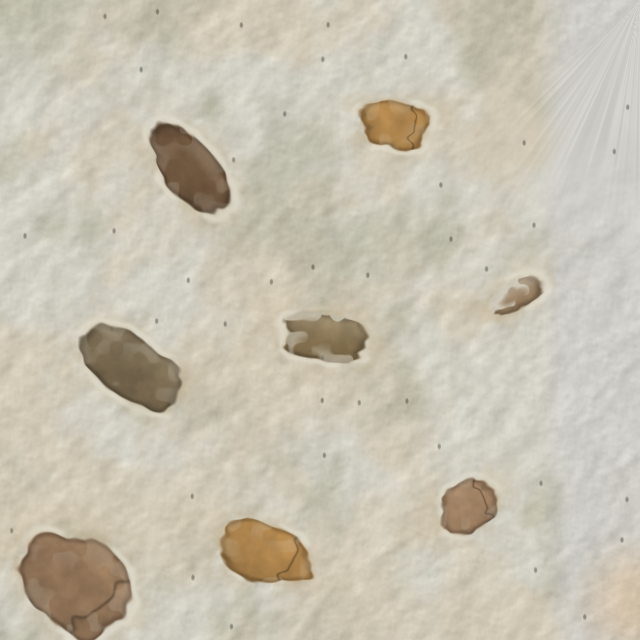
Reproduce this texture procedurally as a Shadertoy shader.

```glsl
// Weathered pale plaster with a sheared lattice of half-buried brown pebbles.
// Layered value noise tints and embosses the plaster; each pebble is a warped
// superellipse with a pale lip, a tan stain around it and partial plaster cover.

const vec3 PLASTER = vec3(0.820, 0.812, 0.766);
const vec3 CREAM   = vec3(0.820, 0.783, 0.705);
const vec3 SHADE   = vec3(0.725, 0.715, 0.640);
const vec3 PALE    = vec3(0.805, 0.803, 0.790);
const vec3 LIP     = vec3(0.880, 0.860, 0.800);
const vec3 STAIN   = vec3(0.740, 0.665, 0.530);
const vec3 BROWN   = vec3(0.430, 0.335, 0.245);
const vec3 OCHRE   = vec3(0.670, 0.510, 0.300);
const vec3 ROSE    = vec3(0.620, 0.500, 0.385);
const vec3 GREY    = vec3(0.470, 0.420, 0.320);

float hash(vec2 p) {
    vec3 q = fract(p.xyx * 0.1031);
    q += dot(q, q.yzx + 33.33);
    return fract((q.x + q.y) * q.z);
}

float noise(vec2 p) {
    vec2 i = floor(p), f = fract(p);
    f = f * f * (3.0 - 2.0 * f);
    float low = mix(hash(i), hash(i + vec2(1, 0)), f.x);
    float high = mix(hash(i + vec2(0, 1)), hash(i + vec2(1, 1)), f.x);
    return mix(low, high, f.y);
}

vec2 rotate(vec2 p, float a) {
    float c = cos(a), s = sin(a);
    return vec2(c * p.x + s * p.y, c * p.y - s * p.x);
}

float fbm(vec2 p) {
    float sum = 0.0, amp = 0.53;
    for (int i = 0; i < 4; i++) {
        sum += amp * noise(p);
        p = rotate(p, 0.6) * 2.03 + 17.3;
        amp *= 0.5;
    }
    return sum;
}

// Light minus shadow of a noise height field lit from the upper left
float emboss(vec2 p, float offset) {
    return fbm(p) - fbm(p + offset * vec2(-0.6, 0.8));
}

float band(float x, float center, float width) {
    float t = (x - center) / width;
    return exp(-t * t);
}

vec3 plaster(vec2 uv) {
    float warm = smoothstep(0.46, 0.66, fbm(uv * 5.0 + 41.0) + 0.07 * (0.5 - uv.y));
    float dull = smoothstep(0.50, 0.74, fbm(uv * 8.0 + 7.0));
    vec3 col = mix(PLASTER, CREAM, 0.9 * warm);
    col = mix(col, SHADE, 0.75 * dull);

    // Stained corners and the cooler strip on the right
    float topLeft = 1.0 - smoothstep(0.03, 0.17, length(uv - vec2(0.03, 1.0)));
    float lowRight = 1.0 - smoothstep(0.02, 0.13, length(uv - vec2(1.0, 0.06)));
    float edge = uv.x + 0.08 * (fbm(uv * 6.0) - 0.5);
    col = mix(col, PALE, 0.8 * smoothstep(0.84, 0.90, edge));
    col = mix(col, SHADE, 0.7 * topLeft);
    col = mix(col, vec3(0.82, 0.74, 0.63), 0.8 * lowRight);

    // Relief, giving way to fine streaks fanning from the top right corner
    vec2 ray = vec2(1.0) - uv;
    float angle = atan(ray.x, ray.y + 0.0001);
    float fan = (1.0 - smoothstep(0.15, 0.48, length(ray)))
              * (1.0 - smoothstep(0.65, 1.05, angle));
    float streak = noise(vec2(angle * 60.0, length(ray) * 5.0)) - 0.5;
    float relief = 0.16 * emboss(rotate(uv, 0.6) * vec2(20.0, 32.0), 0.35)
                 + 0.10 * emboss(uv * 60.0 + 9.0, 0.4);
    col += mix(relief, 0.07 * streak, fan);

    // Sparse dark pits
    vec2 grid = uv * 15.0, cell = floor(grid);
    vec2 spot = 0.25 + 0.5 * vec2(hash(cell + 3.0), hash(cell + 57.0));
    float pit = 1.0 - smoothstep(0.02, 0.075, length((fract(grid) - spot) * vec2(1.3, 0.8)));
    return col * (1.0 - 0.32 * pit * step(0.78, hash(cell + 91.0)));
}

// Signed distance to a lumpy rounded stone; q is the point in units of its radii
float stoneDistance(vec2 q, float minorRadius, float seed) {
    vec2 a = abs(q) + 0.0001;
    float r = pow(pow(a.x, 2.4) + pow(a.y, 2.4), 1.0 / 2.4);
    float lump = noise(q / (length(q) + 0.001) * 1.4 + seed * 19.0) - 0.5;
    float chip = noise(q * 4.0 + seed * 31.0) - 0.5;
    return (r - 1.0 - 0.36 * lump - 0.14 * chip) * minorRadius;
}

vec3 addStone(vec3 ground, vec2 uv, vec2 cell) {
    float index = cell.x + 3.0 * cell.y;
    float size = fract(0.95 + 0.618 * index);
    float seed = hash(cell + 12.0);
    vec2 jitter = vec2(seed, hash(cell + 73.0)) - 0.5;
    vec2 center = vec2(0.11, 0.10) + cell.x * vec2(0.305, 0.05)
                + cell.y * vec2(0.10, 0.325) + 0.03 * jitter;
    float major = mix(0.038, 0.094, size);
    vec2 radii = major * vec2(1.0, mix(0.54, 0.72, seed));
    vec2 p = uv - center;
    vec2 q = rotate(p, -0.65 + 0.5 * cell.x + 0.5 * jitter.y) / radii;
    float d = stoneDistance(q, radii.y, seed);
    float grain = fbm(uv * 38.0 + seed * 50.0);

    // Tan stain and pale broken lip in the plaster
    float stain = exp(-max(d, 0.0) / 0.017) * smoothstep(0.2, 0.65, grain);
    vec3 col = mix(ground, STAIN, 0.55 * stain);
    float lip = band(d, 0.005, 0.005) * smoothstep(0.32, 0.6, noise(uv * 24.0 + 5.0));
    col = mix(col, LIP, 0.75 * lip);

    // Stone face: hue by column, greyer in the middle row
    float middleRow = 1.0 - min(abs(cell.y - 1.0), 1.0);
    vec3 face = cell.x < 0.5 ? BROWN : cell.x < 1.5 ? OCHRE : ROSE;
    face = mix(face, ROSE, 0.75 * (1.0 - min(cell.x + cell.y, 1.0)));
    face = mix(face, GREY, 0.75 * middleRow * (1.0 - 0.5 * step(1.5, cell.x)));
    face *= 0.86 + 0.28 * grain + 0.06 * q.y;
    face *= 1.0 - 0.22 * band(d, -0.002, 0.004);
    float crack = band(q.x, 0.5 + 0.25 * (noise(q * 3.0 + seed) - 0.5), 0.035);
    face *= 1.0 - 0.28 * crack * step(0.45, seed);

    // Plaster smeared over the face, strongest on small middle-row stones
    float weathered = mix(0.18, 1.0 - size, middleRow);
    float smear = smoothstep(0.48, 0.66, noise(uv * 55.0 + 8.0) + 0.12 * q.y);
    smear *= smoothstep(-0.9 * radii.y, -0.1 * radii.y, d);
    float veil = 0.4 * weathered * middleRow * smoothstep(-0.5, 0.9, q.y);
    face = mix(face, mix(ground, LIP, 0.4), clamp(weathered * smear + veil, 0.0, 0.85));

    return mix(col, face, 1.0 - smoothstep(-0.002, 0.002, d));
}

void mainImage(out vec4 fragColor, in vec2 fragCoord) {
    vec2 uv = fragCoord / iResolution.y;
    vec3 col = plaster(uv);
    // The last lattice place stays bare
    for (int i = 0; i < 8; i++) {
        col = addStone(col, uv, vec2(i % 3, i / 3));
    }
    fragColor = vec4(clamp(col, 0.0, 1.0), 1.0);
}
```
